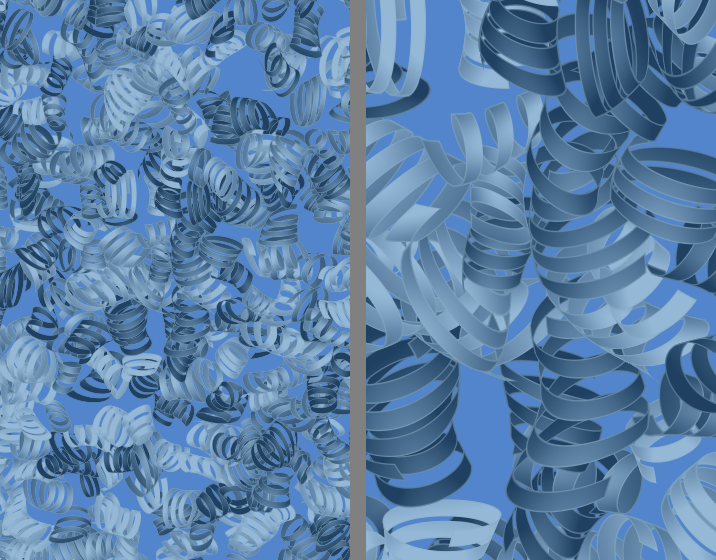
Left, the full canvas; right, a detail of the centre.
Reproduce this pattern procedurally as a Shadertoy shader.

```glsl
#define CELL 0.078        // spacing of the coils, canvas width = 1
#define GAP_SHARE 0.10    // share of cells left empty
#define RIBBON_MIN 0.014
#define RIBBON_MAX 0.022
#define RADIUS_MIN 0.030
#define RADIUS_MAX 0.053
#define SHEEN 0.42        // light and dark along a ribbon
#define RIM_WIDTH 0.0015
#define RIM_STRENGTH 0.50

const float PI = 3.14159265;
const vec3 GROUND = vec3(0.32, 0.52, 0.80);
const vec3 NAVY   = vec3(0.12, 0.25, 0.38);
const vec3 SLATE  = vec3(0.26, 0.40, 0.53);
const vec3 STEEL  = vec3(0.41, 0.55, 0.68);
const vec3 ICE    = vec3(0.58, 0.72, 0.84);
const vec3 RIM    = vec3(0.55, 0.68, 0.77);

struct Coil {
    float radius;   // half height of a loop
    float depth;    // half width of a loop
    float pitch;    // advance per turn
    float width;    // ribbon width along the axis
    float turns;
    float tone;
};

vec4 hash4(vec2 p) {
    vec4 q = fract(p.xyxy * vec4(0.1031, 0.1030, 0.0973, 0.1099));
    q += dot(q, q.wzxy + 33.33);
    return fract((q.xxyz + q.yzzw) * q.zywx);
}

vec3 ribbonColor(float tone) {
    float t = clamp(tone, 0.0, 1.0) * 3.0;
    vec3 c = mix(NAVY, SLATE, clamp(t, 0.0, 1.0));
    c = mix(c, STEEL, clamp(t - 1.0, 0.0, 1.0));
    return mix(c, ICE, clamp(t - 2.0, 0.0, 1.0));
}

// One half of a helical band swept along x: side is -1 behind, +1 in front
void paintHalf(inout vec3 color, vec2 p, Coil c, float side, float pixel) {
    float s = clamp(p.y / c.radius, -1.0, 1.0);
    float angle = side > 0.0 ? asin(s) : PI - asin(s);
    float facing = sqrt(1.0 - s * s);

    // Nearest turn and the offset from its centre line
    float offset = p.x - c.depth * facing * side - c.pitch * angle / (2.0 * PI);
    float turn = round(offset / c.pitch);
    offset -= turn * c.pitch;
    float travel = angle + 2.0 * PI * turn;

    // Distance to the band, its loop tops and its cut ends
    float slope = (c.pitch / (2.0 * PI) - c.depth * s) / (c.radius * max(facing, 0.05));
    float d = (abs(offset) - 0.5 * c.width) / sqrt(1.0 + slope * slope);
    d = max(d, abs(p.y) - c.radius);
    d = max(d, (abs(travel) - c.turns * PI) * c.radius * max(facing, 0.3));
    float cover = clamp(0.5 - d / pixel, 0.0, 1.0);

    // Satin shading and a pale rim
    float gloss = side > 0.0 ? facing * facing * facing - 0.40 : -0.35 * facing;
    float tone = c.tone + SHEEN * gloss + 0.08 * sin(travel * 0.7 + c.tone * 40.0);
    tone += 0.12 * offset / c.width;
    float rim = smoothstep(-RIM_WIDTH - pixel * 0.5, -RIM_WIDTH * 0.3, d);
    vec3 ribbon = mix(ribbonColor(tone), RIM, rim * RIM_STRENGTH);
    color = mix(color, ribbon, cover);
}

void paintCoil(inout vec3 color, vec2 p, vec2 id, float pixel) {
    vec4 place = hash4(id + 17.0);
    vec4 shape = hash4(id + 71.0);
    vec4 look  = hash4(id + 139.0);
    if (place.w < GAP_SHARE) return;

    Coil c;
    c.radius = mix(RADIUS_MIN, RADIUS_MAX, shape.x);
    c.depth  = c.radius * mix(0.30, 0.85, shape.y);
    c.width  = mix(RIBBON_MIN, RIBBON_MAX, shape.z);
    c.pitch  = c.width * mix(1.15, 2.1, shape.w);
    c.turns  = mix(1.6, 4.3, look.x);
    c.tone   = mix(-0.02, 1.08, look.y);

    // Local frame, leaning, bent and swelling along its axis
    p -= (id + place.xy) * CELL;
    float turnAngle = place.z * 2.0 * PI;
    float ca = cos(turnAngle), sa = sin(turnAngle);
    p = vec2(ca * p.x + sa * p.y, ca * p.y - sa * p.x);
    p.x -= (look.z - 0.5) * 0.9 * p.y;
    p.y += 0.010 * sin(p.x * 32.0 + look.w * 6.3);
    p.y *= 1.0 + 0.22 * sin(p.x * 24.0 + look.z * 19.0);

    paintHalf(color, p, c, -1.0, pixel);
    paintHalf(color, p, c, 1.0, pixel);
}

void mainImage(out vec4 fragColor, in vec2 fragCoord) {
    vec2 uv = fragCoord / iResolution.x;
    float pixel = 1.0 / iResolution.x;
    vec2 home = floor(uv / CELL);
    vec3 color = GROUND;
    for (int j = -2; j <= 2; j++)
        for (int i = -2; i <= 2; i++)
            paintCoil(color, uv, home + vec2(i, j), pixel);
    fragColor = vec4(color, 1.0);
}
```
